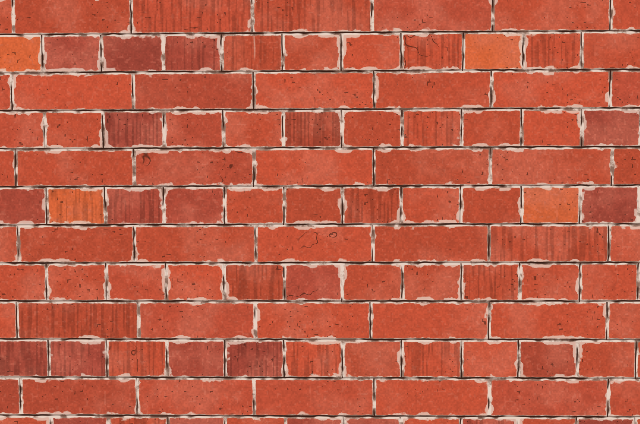
Reproduce this texture procedurally as a WebGL 1 fragment shader.

```glsl
precision highp float;
uniform vec2 u_resolution;

const float COURSE_HEIGHT = 0.0904;
const float FIRST_SEAM = 0.9216;
const float BOND_CENTRE = 0.8765;
const float HALF_JOINT = 0.0043;

const vec3 RED = vec3(0.74, 0.31, 0.21);
const vec3 PALE_RED = vec3(0.82, 0.46, 0.37);
const vec3 DEEP_RED = vec3(0.61, 0.27, 0.22);
const vec3 ORANGE = vec3(0.83, 0.40, 0.22);
const vec3 LIME = vec3(0.90, 0.81, 0.75);
const vec3 DIRTY_MORTAR = vec3(0.55, 0.42, 0.36);
const vec3 GAP = vec3(0.19, 0.10, 0.07);

struct Brick {
    vec2 id;      // column, course
    vec2 local;   // offset from the centre, y down
    vec2 size;    // cell size including the joint
    float header; // 1 in courses of short bricks
};

float hash(vec2 p) {
    vec3 q = fract(p.xyx * 0.1031);
    q += dot(q, q.yzx + 33.33);
    return fract((q.x + q.y) * q.z);
}

float noise(vec2 p) {
    vec2 i = floor(p);
    vec2 f = fract(p);
    f = f * f * (3.0 - 2.0 * f);
    return mix(mix(hash(i), hash(i + vec2(1.0, 0.0)), f.x),
               mix(hash(i + vec2(0.0, 1.0)), hash(i + 1.0), f.x), f.y);
}

float fbm(vec2 p) {
    float sum = 0.0;
    float weight = 0.533;
    for (int i = 0; i < 4; i++) {
        sum += weight * noise(p);
        p = mat2(0.8, 0.6, -0.6, 0.8) * p * 2.03 + 17.3;
        weight *= 0.5;
    }
    return sum;
}

float roundedBox(vec2 p, vec2 extent, float radius) {
    vec2 q = abs(p) - extent + radius;
    return length(max(q, 0.0)) + min(max(q.x, q.y), 0.0) - radius;
}

float band(float x, float halfWidth, float blur) {
    return 1.0 - smoothstep(halfWidth - blur, halfWidth + blur, abs(x));
}

// Alternating long and short courses, slightly tilted and widening upward
Brick layBrick(vec2 p) {
    float tilt = 0.01 * (p.x - 0.75) * (p.y - 0.3);
    float course = (FIRST_SEAM - p.y + tilt) / COURSE_HEIGHT + 1.0;
    float row = floor(course);
    float header = mod(row, 2.0);
    float span = mix(0.2755, 0.2833, p.y) * (1.0 - 0.5 * header);
    float along = (p.x - BOND_CENTRE) / span + 0.5 * header;
    along += 0.035 * (noise(vec2(along + 40.0, row + 5.0)) - 0.5);
    vec2 size = vec2(span, COURSE_HEIGHT);
    vec2 local = (fract(vec2(along, course)) - 0.5) * size;
    return Brick(vec2(floor(along) + 40.0, row + 5.0), local, size, header);
}

vec3 brickColor(vec2 p, Brick b) {
    float tone = hash(b.id + 3.7);
    float scraped = step(0.82, hash(b.id + 21.4));
    float cracked = step(0.95, hash(b.id + 57.1));
    vec3 color = mix(RED, DEEP_RED, smoothstep(0.55, 1.0, tone) * (0.35 + 0.5 * b.header));
    color = mix(color, ORANGE, 0.75 * step(0.94, hash(b.id + 11.9)));
    color *= 0.95 + 0.11 * hash(b.id + 33.2);

    // Soft mottling, sparse flecks and faint scrape marks
    float mottle = smoothstep(0.4, 0.75, fbm(p * 13.0 + b.id * 7.0));
    float flecks = smoothstep(0.72, 0.92, noise(p * 170.0 + 44.0));
    color = mix(color, PALE_RED, 0.42 * mottle + 0.3 * flecks);
    color *= 1.0 + 0.12 * (noise(p * 290.0) - 0.5) + 0.07 * (noise(p * 90.0 + 9.0) - 0.5);
    color *= 1.0 - 0.14 * scraped * smoothstep(0.4, 0.8, noise(p * vec2(230.0, 16.0)));

    // Tiny pits and short cracks
    float pits = smoothstep(0.86, 0.96, noise(p * 170.0 + 31.0)) * smoothstep(0.45, 0.65, noise(p * 21.0));
    float crack = cracked * band(fbm(p * 9.0 + b.id) - 0.5, 0.005, 0.006);
    crack *= smoothstep(0.5, 0.65, noise(p * 14.0 + 71.0));
    return mix(color, GAP, max(0.5 * pits, 0.6 * crack));
}

vec3 mortarColor(vec2 p, Brick b, float blur) {
    float cover = fbm(p * 60.0) + 0.05 * b.header;
    vec3 color = mix(DIRTY_MORTAR, LIME, smoothstep(0.3, 0.62, cover));
    // Offset from the nearest seam; the gap lies just above or left of it
    vec2 seam = b.local - sign(b.local) * 0.5 * b.size;
    float wobble = 0.0024 * (noise(p * 60.0) - 0.5);
    float bed = band(seam.y + 0.0014 + wobble, 0.0019, blur);
    float upright = band(seam.x + 0.0012 + wobble, 0.0016, blur);
    bed *= 0.35 + 0.6 * smoothstep(0.2, 0.55, noise(p * 30.0 + 8.0));
    upright *= 0.9 * smoothstep(0.25, 0.6, noise(p * 42.0 + 63.0));
    return mix(color, GAP, max(bed, upright));
}

void main() {
    vec2 p = gl_FragCoord.xy / u_resolution * vec2(1.506, 1.0);
    float pixel = 1.0 / u_resolution.y;
    float blur = max(0.0014, 0.6 * pixel);
    Brick b = layBrick(p);

    // Worn edges, with a thin lime film reaching over them in places
    float rough = 0.0036 * (fbm(p * 80.0) - 0.5);
    float edge = roundedBox(b.local, 0.5 * b.size - HALF_JOINT, 0.003) + rough;
    float patches = smoothstep(0.5, 0.78, fbm(p * 31.0 + 5.0) + 0.04 * b.header);
    float smear = smoothstep(-0.0018, 0.0018, edge + 0.008 * patches - 0.001);

    vec3 face = brickColor(p, b);
    float arris = smoothstep(-0.005, 0.0, edge);
    face = mix(face, PALE_RED, 0.3 * arris * noise(p * 50.0 + 27.0));
    float trickle = band(p.x - 0.596 - 0.004 * noise(p * 25.0), 0.0014, pixel);
    trickle *= smoothstep(0.85, 0.87, p.y) * noise(p * 40.0);
    face = mix(face, LIME, max(0.75 * smear, 0.7 * trickle));

    vec3 color = mix(face, mortarColor(p, b, blur), smoothstep(-blur, blur, edge));
    gl_FragColor = vec4(color, 1.0);
}
```
